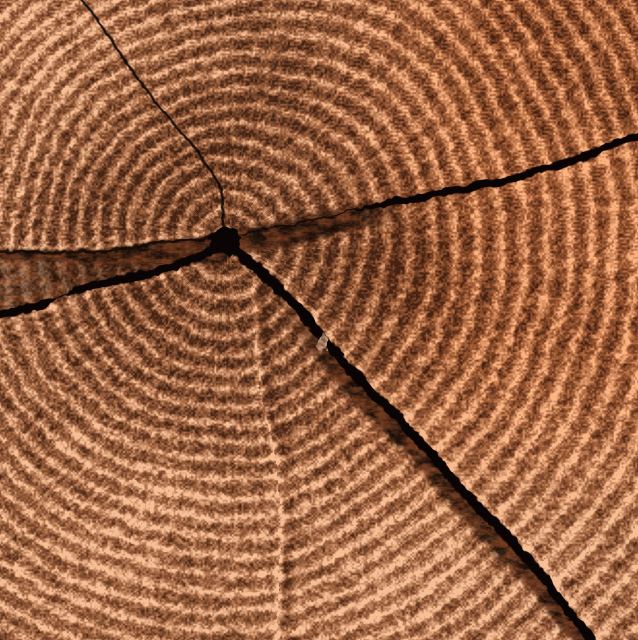
Write a WebGL 2 fragment shader that draws this texture.

```glsl
#version 300 es
precision highp float;
// Cracked end grain of a log: growth rings about an off-centre pith, in four
// sectors parted by splits. Each split is a bent path giving a signed offset,
// used for its gap, its pale lip and the torn wood beside it.
uniform vec2 u_resolution;
out vec4 fragColor;

const vec2 PITH = vec2(.354, .622);
const vec3 BLACK = vec3(.04, .02, .015), BARK = vec3(.25, .125, .065);
const vec3 DARK = vec3(.27, .14, .08), MID = vec3(.62, .385, .245), PALE = vec3(.97, .75, .59);

// Evenly spaced nodes of each split
const float EAST[7] = float[7](.63, .65, .675, .695, .717, .748, .787);
const float DIAGONAL[7] = float[7](.622, .537, .425, .33, .22, .122, .0);
const float WEST_LOW[7] = float[7](.51, .521, .547, .561, .573, .592, .618);
const float WEST_HIGH[7] = float[7](.607, .606, .605, .608, .618, .625, .627);
const float NORTH[7] = float[7](.349, .346, .309, .257, .211, .173, .128);
const float SEAM[7] = float[7](.432, .435, .441, .429, .406, .401, .392);

float hash(vec2 p) { return fract(sin(dot(p, vec2(127.1, 311.7))) * 43758.5); }

float noise(vec2 p) {
  vec2 i = floor(p), f = fract(p);
  f = f * f * (3. - 2. * f);
  return mix(mix(hash(i), hash(i + vec2(1, 0)), f.x),
             mix(hash(i + vec2(0, 1)), hash(i + vec2(1, 1)), f.x), f.y);
}

float fbm(vec2 p) {
  return .53 * noise(p) + .27 * noise(p * 2.03 + 17.3) + .2 * noise(p * 4.1 + 5.7);
}

// Height of a bent path; runs on straight past its last node
float path(float t, float node[7]) {
  float s = max(t, 0.) * 6.;
  int i = min(int(s), 5);
  return mix(node[i], node[i + 1], s - float(i));
}

float band(float x, float a, float b, float soft) {
  return smoothstep(a - soft, a + soft, x) * (1. - smoothstep(b - soft, b + soft, x));
}
float cut(float x, float halfWidth, float aa) {
  return 1. - smoothstep(halfWidth - aa, halfWidth + aa, abs(x));
}
float glow(float x, float width) { return exp(-x * x / (width * width)); }
float spot(vec2 p, float x, float y, float width) { return glow(length(p - vec2(x, y)), width); }

// Narrow bright lines over wide dark bands
float rings(float x) { return pow(.5 + .5 * cos(6.2832 * pow(fract(x), .85)), 1.6); }

vec3 wood(float t) {
  t = clamp(t, 0., 1.) * 2.;
  return t < 1. ? mix(DARK, MID, t) : mix(MID, PALE, t - 1.);
}

// Broad light and shade over the cut face
float shade(vec2 p) {
  float light = .13 * spot(p, .62, .08, .14) + .13 * spot(p, .08, .97, .15)
    + .1 * spot(p, .93, .2, .17) + .08 * spot(p, .2, .1, .22) + .07 * spot(p, .43, .72, .06);
  float dark = .2 * spot(p, .62, .59, .12) + .1 * spot(p, .85, .9, .2) + .1 * spot(p, .4, .87, .12)
    + .1 * spot(p, .22, .68, .1) + .1 * spot(p, .15, .45, .13) + .1 * spot(p, .9, .53, .1)
    + .1 * spot(p, .46, .15, .05) + .12 * spot(p, .47, .4, .09);
  return light - dark;
}

void main() {
  vec2 p = gl_FragCoord.xy / u_resolution.y;
  float aa = 1. / u_resolution.y;
  float rough = (noise(p * 55.) - .5) * .005 + (noise(p * 170.) - .5) * .004;

  // Signed offsets from the splits
  float right = step(PITH.x, p.x), left = 1. - right;
  float east = (p.y - path((p.x - PITH.x) / .646, EAST)) * .97 + rough;
  float diagonal = (p.y - path((p.x - PITH.x) / .571, DIAGONAL)) * .68 + rough;
  float westLow = p.y - path(p.x / PITH.x, WEST_LOW) + rough;
  float westHigh = p.y - path(p.x / PITH.x, WEST_HIGH) + rough;
  float north = (p.x - path((p.y - .646) / .354, NORTH)) * .8 + rough * .5;
  float seam = p.x - path(p.y / .58, SEAM) + rough * .7;

  // Ring centre (xy), count and shift of each sector
  vec4 sector = vec4(PITH, mix(38., 31., smoothstep(.25, .7, p.x)), .2);
  if (right * diagonal > 0. && east < 0.) sector = vec4(PITH, 28.5, .75);
  else if (mix(westHigh, east, right) < 0.)
    sector = seam > 0. ? vec4(.3, .64, 35, .5) : vec4(.345, .615, 35, .1);
  vec2 d = p - sector.xy;
  float r = length(d), warp = (fbm(p * 7.) - .5) * .02 + (noise(p * 110.) - .5) * .008;

  // Rings, then specks, radial fibres and slanted saw marks
  float speck = .65 * noise(p * 330.) + .35 * noise(p * 160. + 9.);
  float fibre = noise(vec2(atan(d.y, d.x) * 70., r * 28.));
  float saw = noise(vec2(dot(p, vec2(.8, .6)) * 30., dot(p, vec2(-.6, .8)) * 210.));
  float tone = .21 + .5 * rings((r + warp) * sector.z + sector.w) + .16 * smoothstep(.05, .45, r);
  tone += .85 * (speck - .5) + .2 * (fibre - .5) + .22 * (saw - .5) + .2 * (fbm(p * 9.) - .5);
  tone += shade(p);

  // Pale seam with a shaded side, and pale lips of the splits
  float seamOn = 1. - smoothstep(.55, .58, p.y);
  tone += seamOn * (.3 * glow(seam, .006) - .25 * glow(seam - .014, .009));
  tone += right * (.3 * glow(diagonal - .012, .006) + .25 * glow(east + .016, .007) * smoothstep(.7, .9, p.x));
  tone += left * (.35 * glow(westHigh - .007, .004) + .2 * glow(westLow + .013, .005));
  float warmth = smoothstep(.4, .8, p.x) * smoothstep(.1, .5, p.y);
  vec3 colour = wood(tone) * mix(vec3(1), vec3(1.02, .93, .84), warmth);

  // Torn brown wood beside the splits
  float stain = left * band(westHigh, mix(-.016, -.04, smoothstep(.08, .3, p.x)), .004, .006);
  stain = max(stain, left * .55 * step(0., westLow) * step(westHigh, 0.));
  stain = max(stain, right * band(east, -.03, .008, .008) * (1. - smoothstep(.54, .64, p.x)));
  stain = max(stain, right * band(diagonal, -.03, 0., .007) * smoothstep(.42, .52, p.x));
  float chips = smoothstep(.2, .8, fbm(p * vec2(45, 120)));
  colour = mix(colour, BARK * (.1 + 1.4 * chips + .4 * speck), stain * .9);

  // Black gaps and the hollow pith
  float gap = right * cut(east, mix(.001, .0062, smoothstep(.54, .62, p.x)), aa);
  gap = max(gap, right * cut(diagonal, .0075, aa));
  gap = max(gap, left * cut(westLow, .007 - .006 * band(p.x, .08, .11, .01), aa));
  gap = max(gap, left * cut(westHigh, .0025, aa) * .8);
  gap = max(gap, step(.64, p.y) * cut(north, .0018, aa) * .9);
  gap = max(gap, cut(length((p - PITH) * vec2(.85, 1)) + rough * 2., .02, aa));
  colour = mix(colour, BLACK, gap);

  // Splinter caught in the diagonal split
  float splinter = cut(length((p - vec2(.506, .465)) * vec2(1.3, .7)) + rough * 2., .01, aa);
  fragColor = vec4(mix(colour, PALE * (.4 + .7 * speck), splinter * .85), 1);
}
```
